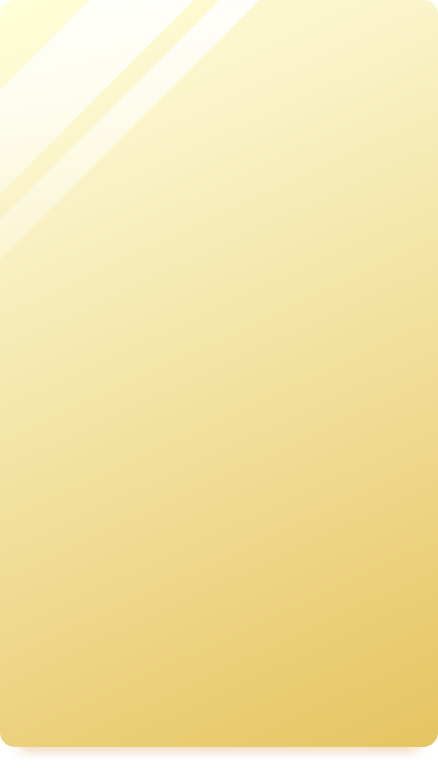
This background is drawn by a WebGL 1 fragment shader. Its source:

```glsl
precision highp float;
// A rounded golden card on white, lit from the upper left by a slanted gradient.
// Two diagonal glints fade down its top corner, and a soft warm shadow lies below.
// Lengths are in canvas widths, with y measured down from the top.

uniform vec2 u_resolution;

#define BOTTOM_MARGIN 0.048
#define CORNER_RADIUS 0.034
#define GRADIENT_DIR vec2(0.466, 1.0)
#define CREAM_STOP 0.24
#define WIDE_GLINT vec2(0.206, 0.443)
#define THIN_GLINT vec2(0.502, 0.592)
#define GLINT_TOP 0.9
#define GLINT_END 0.25
#define SHADOW_INSET 0.046
#define SHADOW_DEPTH 0.036

const vec3 PAPER = vec3(1.0);
const vec3 LIGHT = vec3(1.0, 1.0, 0.85);
const vec3 CREAM = vec3(0.98, 0.95, 0.775);
const vec3 GOLD = vec3(0.90, 0.77, 0.38);
const vec3 SHADOW = vec3(0.95, 0.86, 0.75);

float roundedBox(vec2 p, vec2 halfSize, float radius) {
  vec2 q = abs(p) - halfSize + radius;
  return length(max(q, 0.0)) + min(max(q.x, q.y), 0.0) - radius;
}

// Smooth coverage of the interval [range.x, range.y]
float band(float v, vec2 range, float soft) {
  return smoothstep(range.x - soft, range.x + soft, v)
       - smoothstep(range.y - soft, range.y + soft, v);
}

vec3 cardGradient(vec2 p, vec2 size) {
  float t = dot(p, GRADIENT_DIR) / dot(size, GRADIENT_DIR);
  vec3 upper = mix(LIGHT, CREAM, clamp(t / CREAM_STOP, 0.0, 1.0));
  return mix(upper, GOLD, clamp((t - CREAM_STOP) / (1.0 - CREAM_STOP), 0.0, 1.0));
}

void main() {
  float pixel = 1.0 / u_resolution.x;
  vec2 p = vec2(gl_FragCoord.x, u_resolution.y - gl_FragCoord.y) * pixel;
  vec2 cardSize = vec2(1.0, u_resolution.y * pixel - BOTTOM_MARGIN);

  // Shadow fading downward and at both ends
  float ends = band(p.x, vec2(SHADOW_INSET, 1.0 - SHADOW_INSET), 0.03);
  float fall = 1.0 - smoothstep(-0.012, SHADOW_DEPTH, p.y - cardSize.y);
  float below = step(0.5 * cardSize.y, p.y);
  vec3 color = mix(PAPER, SHADOW, ends * fall * below);

  // Card with its diagonal glints
  vec3 card = cardGradient(p, cardSize);
  float diagonal = p.x + p.y;
  float glint = band(diagonal, WIDE_GLINT, pixel) + band(diagonal, THIN_GLINT, pixel);
  float fade = mix(GLINT_TOP, GLINT_END, clamp(p.y / THIN_GLINT.y, 0.0, 1.0));
  card = mix(card, PAPER, glint * fade);

  // Antialiased card outline
  float edge = roundedBox(p - 0.5 * cardSize, 0.5 * cardSize, CORNER_RADIUS);
  color = mix(color, card, clamp(0.5 - edge / pixel, 0.0, 1.0));

  gl_FragColor = vec4(color, 1.0);
}
```
